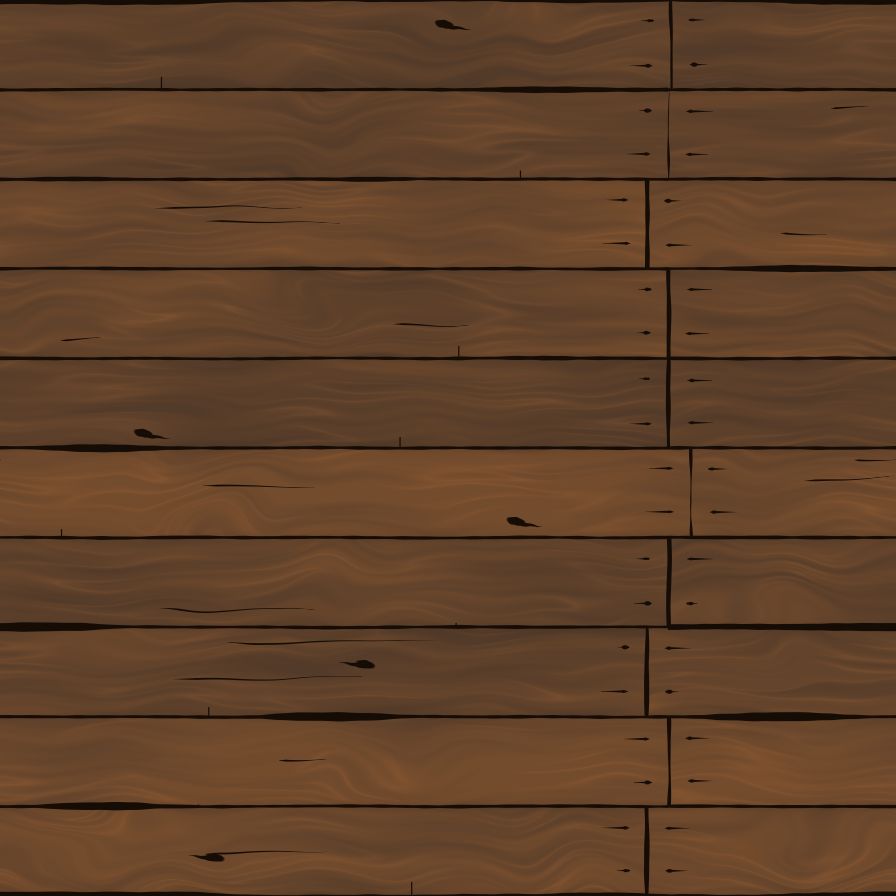
Give the GLSL for this texture, as a Shadertoy shader.

```glsl
// Ten rows of worn brown floorboards with swirling grain, staggered joints, nails, knots and cracks.

const float ROWS = 10.0;
// Per row from the bottom: joint stagger in steps, and warmth of the wood.
const float STAGGER[10] = float[](0., 1., 0., 1., 2., 1., 1., 0., 1., 1.1);
const float WARMTH[10] = float[](.38, .25, .66, .62, .22, .78, .50, .28, .52, .72);

float hash(vec2 q) {
    return fract(sin(dot(q, vec2(127.1, 311.7))) * 43758.5);
}

float cornerSlope(vec2 cell, vec2 offset) {
    float angle = 6.2832 * hash(cell);
    return dot(vec2(cos(angle), sin(angle)), offset);
}

// Gradient noise, roughly -0.7 to 0.7.
float noise(vec2 q) {
    vec2 i = floor(q), f = q - i, e = vec2(0, 1);
    vec2 s = f * f * f * (f * (f * 6.0 - 15.0) + 10.0);
    return mix(mix(cornerSlope(i, f), cornerSlope(i + e.yx, f - e.yx), s.x),
               mix(cornerSlope(i + e, f - e), cornerSlope(i + 1.0, f - 1.0), s.x), s.y);
}

// Distance to a horizontal stroke that starts at the origin and tapers out.
float stroke(vec2 d, float len, float halfWidth) {
    float t = d.x / len;
    float body = abs(d.y) - halfWidth * (1.0 - t) * min(1.0, t * 8.0);
    return max(body, max(-t, t - 1.0) * abs(len));
}

void mainImage(out vec4 fragColor, in vec2 fragCoord) {
    vec2 p = fragCoord / iResolution.xy;
    float px = 1.0 / min(iResolution.x, iResolution.y);

    // Board coordinates: u runs from the joint and wraps, v crosses the row.
    float row = min(floor(p.y * ROWS), ROWS - 1.0);
    float v = p.y * ROWS - row;
    float jointX = p.x - 0.722 - 0.0245 * STAGGER[int(row)];
    float u = fract(jointX);

    // Seams between rows, worn open in places.
    float seam = round(p.y * ROWS);
    float seamId = mod(seam, ROWS);
    float along = fract(p.x - 0.746);
    float seamY = p.y - seam / ROWS + 0.0012 * noise(vec2(along * 9.0, seamId * 3.3 + 0.4));
    float wear = smoothstep(0.1, 0.5, noise(vec2(along * 4.0, seamId * 5.7 + 0.5)));
    float ink = abs(seamY) - 0.0017 - 0.0032 * wear
              - 0.0009 * noise(vec2(along * 45.0, seamId * 2.3 + 0.5));

    // End joint of the board.
    float jointWidth = 0.0009 + 0.002 * hash(vec2(row, 8.0)) + 0.0015 * noise(vec2(v * 3.0, row + 0.5));
    ink = min(ink, abs(jointX + 0.0015 * noise(vec2(v * 2.0, row + 9.4))) - jointWidth);

    // Two nails on either side of the joint, each with a split running outward.
    vec2 nailId = vec2(row * 2.0 + step(0.0, jointX), 20.0 + step(0.52, v));
    vec2 nail = vec2(abs(jointX) - 0.0247, (abs(v - 0.52) - 0.245) / ROWS);
    nail += 0.003 * (vec2(hash(nailId), hash(nailId + 5.0)) - 0.5);
    ink = min(ink, length(nail * vec2(0.65, 1.0)) - 0.0014 - 0.0011 * hash(nailId + 9.0));
    ink = min(ink, stroke(nail + vec2(0.005, 0), 0.012 + 0.02 * hash(nailId + 2.0), 0.0016));

    // Long thin cracks that wander with the grain.
    for (float i = 0.0; i < 3.0; i++) {
        vec2 id = vec2(row, 40.0 + i * 3.0);
        float len = mix(0.04, 0.24, pow(hash(id + 11.0), 2.0));
        vec2 start = vec2(0.05 + 0.65 * hash(id), 0.1 + 0.8 * hash(id + 7.0));
        vec2 d = vec2(u - start.x, (v - start.y) / ROWS);
        d.y += d.x * 0.08 * (hash(id + 3.0) - 0.5) + 0.006 * noise(vec2(u * 14.0, row + i + 0.5));
        if (hash(id + 17.0) > 0.5) ink = min(ink, stroke(d, len, 0.0012));
    }

    // A short upright nick rising from some seams.
    float nick = max(abs(u - 0.1 - 0.8 * hash(vec2(row, 61.0))) - 0.0007,
                     v / ROWS - 0.017 * hash(vec2(row, 63.0)));
    ink = min(ink, nick);

    // Knots: comma-shaped holes that push the grain aside.
    float grainV = v;
    for (float i = 0.0; i < 5.0; i++) {
        float knotRow = mod(i * (i + 3.0) / 2.0, ROWS);
        if (knotRow != row) continue;
        float dx = p.x - fract(0.24 + 0.584 * knotRow);
        vec2 d = vec2(dx - round(dx), (v - 0.43 - 0.3 * sin(i * 2.6)) / ROWS);
        grainV -= d.y * ROWS * 0.75 * exp(-dot(d, d * vec2(400.0, 1500.0)));
        d.y += 0.15 * d.x + 0.001 * noise(d * 150.0);
        ink = min(ink, (length(d * vec2(0.45, 1.0)) - 0.0046) * 0.9);
        float side = i < 2.0 ? -1.0 : 1.0;
        ink = min(ink, stroke(d + vec2(0.003 * side, 0.002), 0.032 * side, 0.0035));
    }

    // Grain: streaks along the board, curling where the swirl is strong.
    float swirl = smoothstep(0.05, 0.5, noise(vec2(u * 4.0, row * 3.7 + 0.5)));
    float warp = noise(vec2(u * 9.0, grainV * 1.3 + row * 5.3));
    float g = 8.0 * (grainV + warp * (0.2 + 0.7 * swirl)) + row * 31.7;
    float streak = noise(vec2(u * 4.0, g * 0.6)) + 0.5 * noise(vec2(u * 8.0, g * 1.7));
    float ridge = pow(1.0 - min(1.0, abs(noise(vec2(u * 5.0 + 3.0, g * 0.8))) * 2.5), 4.0);
    ridge *= smoothstep(-0.25, 0.35, noise(vec2(u * 7.0, v * 2.0 + row * 7.1)));

    // Wood tone drifts from warm to weathered along each board.
    float drift = noise(vec2(u * 3.0 + 0.4, row * 7.3 + v * 0.7));
    float tone = 1.0 - WARMTH[int(row)] + 0.55 * drift + 0.5 * streak;
    vec3 wood = mix(vec3(0.325, 0.23, 0.16), vec3(0.45, 0.295, 0.175), clamp(tone, 0.0, 1.0));
    wood += vec3(0.06, 0.033, 0.012) * ridge;
    wood *= 1.0 - 0.12 * exp(-abs(seamY) * 250.0);

    float cover = clamp(0.5 - ink / px, 0.0, 1.0);
    fragColor = vec4(mix(wood, vec3(0.085, 0.048, 0.022), cover), 1.0);
}
```
